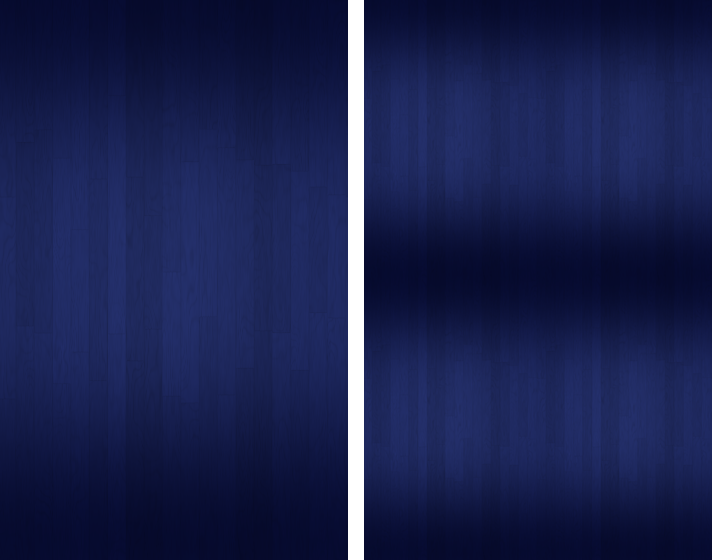
Left: one tile. Right: repeated 2 by 2.
Reproduce this texture procedurally as a WebGL 1 fragment shader.

```glsl
precision highp float;

uniform vec2 u_resolution;

const float TAU = 6.28318;
const float COLUMNS = 19.0;          // boards across
const float COLUMN_SHIFT = 0.13;     // phase of the first board edge
const float HEIGHT_RATIO = 1.61;     // canvas height over width
const float SEAM_WIDTH = 0.0008;     // fraction of canvas width
const float SEAM_DEPTH = 0.055;
const float COLUMN_TONE = 0.13;      // brightness range between columns
const float BOARD_TONE = 0.07;       // brightness range within a column
const float RING_COUNT = 8.0;
const float RING_DEPTH = 0.08;
const float FIBRE_DEPTH = 0.10;
const vec2 GLOW_CENTRE = vec2(0.5, 0.52);
const float GLOW_BREADTH = 1.5;
const float SIDE_SHADE = 0.14;
const vec3 DEEP_NAVY = vec3(0.024, 0.041, 0.180);
const vec3 LIT_BLUE = vec3(0.131, 0.174, 0.392);

float hash(vec2 p) {
  return fract(sin(dot(p, vec2(127.1, 311.7))) * 43758.5453);
}

float noise(vec2 p) {
  vec2 cell = floor(p);
  vec2 f = fract(p);
  f = f * f * (3.0 - 2.0 * f);
  float low = mix(hash(cell), hash(cell + vec2(1.0, 0.0)), f.x);
  float high = mix(hash(cell + vec2(0.0, 1.0)), hash(cell + vec2(1.0, 1.0)), f.x);
  return mix(low, high, f.y);
}

// Thin growth rings and fine fibres, in coordinates local to one board
float woodGrain(vec2 p, vec2 seed) {
  float warp = noise(p * vec2(4.0, 45.0) + seed) * 0.08;
  float height = noise(p * vec2(1.7, 7.0) + seed) + warp;
  float ring = pow(0.5 + 0.5 * sin(height * RING_COUNT * TAU), 5.0);
  float patchiness = noise(p * vec2(1.5, 12.0) + seed.yx);
  float fibre = noise(p * vec2(9.0, 30.0) + seed.yx) * 0.5
              + noise(p * vec2(18.0, 80.0) + seed) * 0.5;
  return (fibre - 0.5) * FIBRE_DEPTH - (ring - 0.25) * RING_DEPTH * patchiness;
}

void main() {
  vec2 uv = gl_FragCoord.xy / u_resolution;
  float pixel = 1.0 / u_resolution.x;

  // Board layout: every column wraps vertically and holds two boards
  float across = uv.x * COLUMNS + COLUMN_SHIFT;
  float column = mod(floor(across), COLUMNS);
  float u = fract(across);
  float start = mix(0.28, 0.46, hash(vec2(column, 3.0)));
  float along = fract(uv.y - start);
  float joint = mix(0.2, 0.45, hash(vec2(column, 8.0)));
  vec2 board = vec2(column, step(joint, along));
  vec2 seed = 90.0 * vec2(hash(board + 11.0), hash(board + 27.0));

  // Tone, grain and faint seams
  float shade = 1.0 + (hash(vec2(column, 17.0)) - 0.5) * COLUMN_TONE;
  shade += (hash(board + 5.0) - 0.5) * BOARD_TONE;
  shade += woodGrain(vec2(u, along), seed);
  float side = min(u, 1.0 - u) / COLUMNS;
  float end = min(min(along, 1.0 - along), abs(along - joint)) * HEIGHT_RATIO;
  float seam = 1.0 - smoothstep(0.0, SEAM_WIDTH + pixel, min(side, end));
  shade *= 1.0 - SEAM_DEPTH * seam;

  // Periodic glow, broad across the middle
  vec2 glow = 0.5 + 0.5 * cos(TAU * (uv - GLOW_CENTRE));
  float light = 1.0 - pow(max(1.0 - glow.y, 0.0), GLOW_BREADTH);
  light *= 1.0 - SIDE_SHADE * (1.0 - glow.x);
  vec3 color = mix(DEEP_NAVY, LIT_BLUE, light) * shade;

  gl_FragColor = vec4(color, 1.0);
}
```
